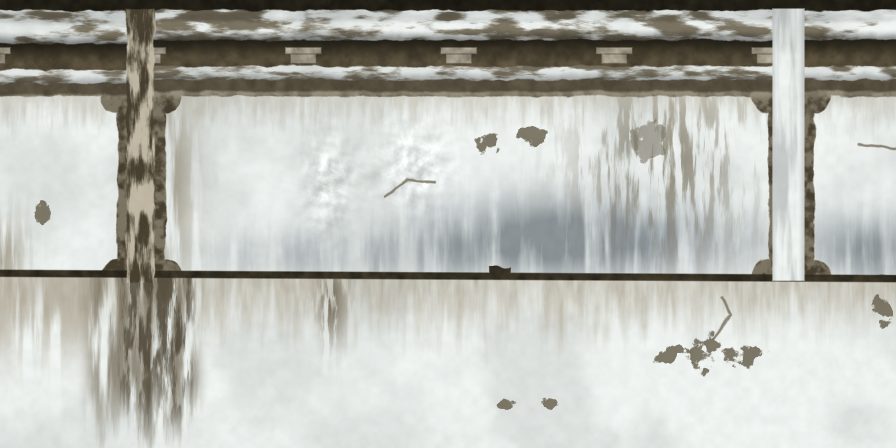
A Shadertoy shader for this texture:

```glsl
float hash(vec2 p) {
  p = fract(p * vec2(.153, .173));
  p += dot(p, p.yx + 23.7);
  return fract((p.x + p.y) * p.x * 17.3);
}

float noise(vec2 p) {
  vec2 i = floor(p), f = fract(p), e = vec2(1, 0);
  f = f * f * (3. - 2. * f);
  return mix(mix(hash(i), hash(i + e), f.x),
             mix(hash(i + e.yx), hash(i + 1.), f.x), f.y);
}

float fbm(vec2 p) {
  float sum = 0., amp = .52;
  for (int i = 0; i < 5; i++) {
    sum += amp * noise(p);
    p = mat2(1.9, .35, -.35, 1.9) * p + 13.1;
    amp *= .5;
  }
  return sum;
}

float fill(float d, float soft) { return smoothstep(soft, -soft, d); }

float band(float x, float a, float b, float soft) {
  return fill(a - x, soft) * fill(x - b, soft);
}

float blob(vec2 p, float x, float y, float rx, float ry) {
  vec2 d = (p - vec2(x, y)) / vec2(rx, ry);
  return exp(-dot(d, d));
}

float box(vec2 p, float x, float y, float hx, float hy) {
  vec2 d = abs(p - vec2(x, y)) - vec2(hx, hy);
  return max(d.x, d.y);
}

float segment(vec2 p, vec2 a, vec2 b) {
  p -= a;
  b -= a;
  return length(p - b * clamp(dot(p, b) / dot(b, b), 0., 1.));
}

// Recessed panel with scooped corners
float panel(vec2 p, float x, float h) {
  vec2 d = abs(p - vec2(x, .585)) - vec2(h, .2);
  return max(max(d.x, d.y), .037 - length(d));
}

// Ragged flakes of missing paint inside an oval
float chips(vec2 p, float x, float y, float rx, float ry) {
  vec2 d = (p - vec2(x, y)) / vec2(rx, ry);
  return smoothstep(0., .12, fbm(p * 44. + x * 31.) - .26 - .3 * dot(d, d));
}

void mainImage(out vec4 fragColor, in vec2 fragCoord) {
  vec2 p = fragCoord / iResolution.y;
  float soft = 1. / iResolution.y;
  float cloud = fbm(p * 5.), grain = fbm(p * 48.);
  float streak = fbm(p * vec2(48, 5)), fine = fbm(p * vec2(95, 16));
  float runny = smoothstep(.3, .62, streak), thin = smoothstep(.36, .62, fine);
  vec2 w = p + .012 * (vec2(fbm(p * 30.), fbm(p * 30. + 7.)) - .5);
  vec3 black = vec3(.12, .11, .08), brown = vec3(.28, .25, .19);
  vec3 taupe = vec3(.48, .45, .38), sand = vec3(.68, .65, .58);
  vec3 white = mix(vec3(.86, .88, .87), vec3(.93, .95, .94), smoothstep(.3, .6, cloud));

  // Lower wall with a weathered rim and dark drips
  float rim = smoothstep(.22, .38, p.y + .16 * (streak - .5));
  vec3 wall = mix(white, sand, rim * (.3 + .6 * fine));
  wall = mix(wall, sand, .7 * runny * blob(p, .08, .32, .22, .12));
  float drip = smoothstep(0., .2, p.y + .18 * (streak - .5));
  wall = mix(wall, taupe, .8 * runny * drip * band(p.x, .2, .44, .03));
  wall = mix(wall, brown, .75 * thin * drip * band(p.x, .27, .43, .02));
  wall = mix(wall, taupe, thin * blob(p, .74, .33, .03, .09));

  // Panel paint: damp haze, vertical runs, edge stains
  float damp = blob(p, 1.3, .47, .36, .09) + .5 * blob(p, .78, .43, .35, .06)
    + .8 * blob(p, 1.95, .44, .13, .08);
  float wet = smoothstep(.3, .68, .5 * (streak + cloud));
  vec3 paint = mix(white, vec3(.5, .53, .55), min(.9, damp * (.2 + .9 * wet)));
  float runs = blob(p, 1.48, .64, .18, .19);
  paint = mix(paint, taupe, .75 * runs * smoothstep(.47, .64, .5 * (streak + fine)));
  float rust = blob(p, .38, .6, .06, .23) + blob(p, 0., .43, .06, .1);
  paint = mix(paint, taupe * 1.15, .7 * rust * runny);
  paint = mix(paint, sand, .45 * smoothstep(.7, .8, p.y + .1 * (fine - .5)));

  // Blistered relief
  float relief = fbm(p * 27.) - fbm(p * 27. + vec2(.25, -.3));
  paint += .65 * relief * (blob(p, .73, .59, .055, .1) + blob(p, .92, .63, .08, .09));

  // Frame, panels and the dark ledge under them
  float ledge = p.y - .387 + .006 * p.x;
  float panels = min(panel(w, 1.042, .673), min(panel(w, -.138, .4), panel(w, 2.218, .4)));
  vec3 frame = mix(brown, taupe, smoothstep(.3, .65, grain));
  frame = mix(frame, sand, .5 * band(p.y, .782, .806, .01));
  vec3 col = mix(wall, mix(frame, paint, fill(panels, soft)), fill(-ledge, soft));
  float gap = min(abs(ledge - .003) - .008, box(w, 1.116, .395, .024, .009));
  col = mix(col, mix(black, brown, grain), fill(gap, soft));

  // Flaked patches
  float flakes = max(chips(p, 1.577, .214, .035, .05), chips(p, 1.97, .31, .022, .035));
  flakes = max(flakes, .6 * chips(p, 1.45, .69, .04, .05));
  flakes = max(flakes, chips(p, .095, .53, .023, .028));
  for (float i = 0.; i < 2.; i++) {
    flakes = max(flakes, chips(p, 1.09 + .1 * i, .682 + .015 * i, .034, .026));
    flakes = max(flakes, chips(p, 1.49 + .168 * i, .206, .045, .025));
    flakes = max(flakes, chips(p, 1.135 + .085 * i, .1, .024, .014));
  }
  col = mix(col, taupe * .92, .9 * flakes);

  // Cracks
  vec2 bend = vec2(.91, .6), hook = vec2(1.63, .3);
  float crack = min(segment(w, vec2(.86, .565), bend), segment(w, bend, vec2(.97, .595)));
  crack = min(crack, segment(w, vec2(1.61, .336), hook));
  crack = min(crack, segment(w, hook, vec2(1.59, .24)));
  crack = min(crack, segment(w, vec2(1.915, .675), vec2(2, .67)));
  col = mix(col, taupe, .85 * fill(crack - .003, soft));

  // Shadowed recess and repeated brackets
  float y = w.y + .008 * fill(p.x - .31, .03);
  col = mix(col, mix(brown, taupe, .55 * grain), band(y, .796, .83, .004));
  vec3 recess = mix(black, brown * 1.3, fill(y - .89, .03) * (.5 + .7 * grain));
  col = mix(col, recess, band(y, .85, .92, soft));
  vec2 b = vec2(mod(p.x - .503, .347) - .174, p.y);
  float bracket = min(box(b, 0., .887, .04, .007), box(b, 0., .869, .028, .01));
  col = mix(col, sand * (.6 + .55 * grain), fill(bracket, soft));

  // Sooty rails and the roof edge
  float soot = fbm(p * vec2(16, 55));
  float sooty = blob(p, .42, .94, .18, .2) + blob(p, 1.42, .94, .26, .2);
  vec3 rail = mix(white, taupe, smoothstep(.46, .72, soot + .13 * sooty));
  col = mix(col, rail * mix(.68, .95, fill(.832 - y, .012)), band(y, .822, .852, soft));
  float shade = mix(.55, 1., fill(.923 - y, .014)) - .3 * soot * fill(.952 - y, .006);
  col = mix(col, rail * shade, band(y, .911, .985, soft));
  col = mix(col, black * (.7 + .7 * grain), fill(.977 - w.y, soft));

  // Mossy left post and clean right post
  float moss = .5 * (fbm(p * vec2(32, 18)) + fine) + .1 * fill(.85 - p.y, .1);
  vec3 mossy = mix(sand * 1.1, brown, smoothstep(.4, .62, moss));
  col = mix(col, mossy, fill(box(w, .313, .675, .031, .306), soft));
  vec3 clean = white * mix(.83, 1., runny * band(p.x, 1.729, 1.789, .008));
  col = mix(col, clean, fill(box(p, 1.76, .677, .036, .304), soft));

  fragColor = vec4(col * (.97 + .06 * grain), 1);
}
```
